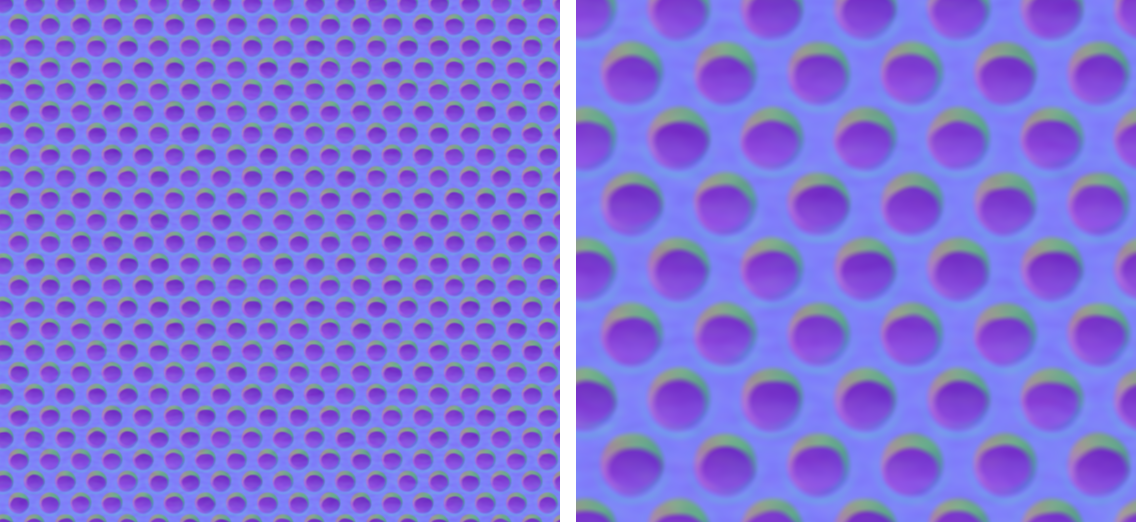
Left: the whole. Right: its middle third, enlarged.
This texture map is drawn by a WebGL 1 fragment shader. Its source:

```glsl
precision highp float;
// Tangent-space normal map of a sheet with staggered round dimples.
// Two interleaved lattices paint each dimple as halo, bevelled rim and tilted
// core; wrapping gradient noise adds faint horizontal scuffs.
uniform vec2 u_resolution;

#define COLUMNS 18.0
#define ROW_PAIRS 12.0
#define PAIR_PITCH 1.4            // height of a row pair in column widths
#define FIRST_DOT vec2(0.10, -0.059)
#define RIM_RADIUS 0.335
#define CORE_RADII vec2(0.278, 0.228)
#define CORE_DROP 0.04
#define SOFTNESS 0.045
#define SCUFF 0.045
#define VARIATION 0.035
#define FLAT_COLOR vec3(0.50, 0.495, 0.985)

vec2 hash2(vec2 p) {
  vec3 q = fract(vec3(p.xyx) * vec3(0.1031, 0.1030, 0.0973));
  q += dot(q, q.yzx + 33.33);
  return fract((q.xx + q.yz) * q.zy);
}

float cornerSlope(vec2 corner, vec2 toPoint, vec2 period) {
  vec2 gradient = hash2(mod(corner, period) + 7.0) * 2.0 - 1.0;
  return dot(gradient, toPoint);
}

// Gradient noise that repeats after a whole number of lattice cells.
float wrappedNoise(vec2 uv, vec2 period) {
  vec2 p = uv * period;
  vec2 i = floor(p);
  vec2 f = p - i;
  vec2 w = f * f * f * (f * (f * 6.0 - 15.0) + 10.0);
  vec2 e = vec2(1.0, 0.0);
  float low = mix(cornerSlope(i, f, period),
                  cornerSlope(i + e.xy, f - e.xy, period), w.x);
  float high = mix(cornerSlope(i + e.yx, f - e.yx, period),
                   cornerSlope(i + e.xx, f - e.xx, period), w.x);
  return mix(low, high, w.y);
}

// Paints one rectangular lattice of dimples over the base colour.
vec3 paintDimples(vec3 base, vec2 grid, float seed, float wobble) {
  vec2 cell = floor(grid);
  vec2 id = mod(cell, vec2(COLUMNS, ROW_PAIRS));
  vec2 jitter = hash2(id + seed) - 0.5;
  vec2 p = (grid - cell - 0.5) * vec2(1.0, PAIR_PITCH);
  float r = length(p);
  vec2 dir = p / max(r, 0.001);

  // Pale halo, strongest below the dimple
  float ring = (r - 0.395) / 0.05;
  float halo = exp(-ring * ring) * (0.15 + 0.6 * max(-dir.y, 0.0));
  vec3 color = mix(base, vec3(0.45, 0.61, 0.92), halo);

  // Bevelled rim: tilts by direction, deepest at the top
  float top = smoothstep(-0.7, 0.9, dir.y + 0.25 * dir.x);
  vec3 rim = vec3(0.50 - 0.16 * dir.x,
                  0.515 + 0.14 * dir.y + 0.05 * dir.x,
                  mix(0.88, 0.56, top));
  float rimMask = 1.0 - smoothstep(RIM_RADIUS - SOFTNESS,
                                   RIM_RADIUS + SOFTNESS, r + wobble * 0.5);
  color = mix(color, rim, rimMask);

  // Core: lowered ellipse leaning down, darker towards its upper edge
  vec2 q = p + vec2(-0.008, CORE_DROP) + jitter * VARIATION;
  vec2 radii = CORE_RADII * (1.0 + VARIATION * jitter.yx);
  float edge = (length(q / radii) - 1.0) * radii.y + wobble;
  float coreMask = 1.0 - smoothstep(-SOFTNESS, SOFTNESS, edge);
  float height = smoothstep(-0.22, 0.2, q.y);
  vec3 core = mix(vec3(0.54, 0.32, 0.89), vec3(0.46, 0.20, 0.79), height);
  core.r -= 0.12 * q.x;
  core += 0.04 * jitter.x;
  return mix(color, core, coreMask);
}

void main() {
  vec2 uv = gl_FragCoord.xy / u_resolution;
  vec2 grid = uv * vec2(COLUMNS, ROW_PAIRS) - FIRST_DOT + 0.5;

  // Surface wear: a bent streak layer and a finer grain
  float bend = wrappedNoise(uv, vec2(24.0, 22.0));
  float streak = wrappedNoise(uv + vec2(0.0, 0.012 * bend), vec2(36.0, 104.0));
  float grain = wrappedNoise(uv + 0.37, vec2(92.0, 130.0));
  float wobble = 0.03 * wrappedNoise(uv, vec2(64.0, 60.0));

  vec3 color = FLAT_COLOR;
  color = paintDimples(color, grid, 3.0, wobble);
  color = paintDimples(color, grid - 0.5, 41.0, wobble);

  color.r += SCUFF * (0.5 * grain + 0.4 * bend);
  color.g += SCUFF * (1.5 * streak + 0.6 * grain);
  color.b -= SCUFF * (0.6 * abs(streak) + 0.4 * abs(grain));
  gl_FragColor = vec4(clamp(color, 0.0, 1.0), 1.0);
}
```
